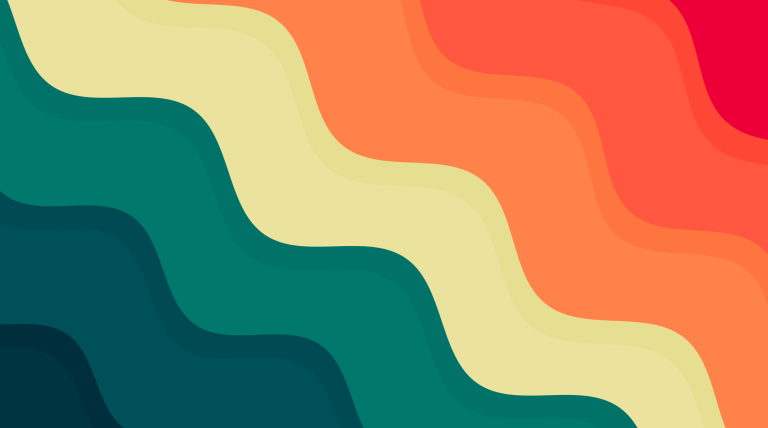
This background is drawn by a WebGL 2 fragment shader. Its source:

```glsl
#version 300 es
precision highp float;

uniform vec2 u_resolution;
out vec4 fragColor;

// Signed distance to a sine wave running along a tilted axis; positive below it.
// crest: position of a crest along the axis, level: offset of the axis.
float waveDistance(vec2 p, float degrees, float crest, float period, float level, float height) {
    float angle = radians(degrees);
    vec2 axis = vec2(cos(angle), sin(angle));
    float along = dot(p, axis);
    float across = dot(p, vec2(-axis.y, axis.x));
    float k = 6.28318 / period;
    float phase = k * (along - crest);
    float slope = height * k * sin(phase);
    return (across - level + height * cos(phase)) / sqrt(1.0 + slope * slope);
}

// Paints everything below a wave, with a darker band along its rim.
void paintLayer(inout vec3 color, vec2 p, float degrees, float crest, float period,
                float level, float height, vec3 rim, vec3 fill) {
    float soft = 0.7 / u_resolution.x;
    float outer = waveDistance(p, degrees, crest, period, level, height);
    float inner = waveDistance(p - vec2(-0.018, 0.030), degrees, crest, period, level, height);
    color = mix(color, rim, smoothstep(-soft, soft, outer));
    color = mix(color, fill, smoothstep(-soft, soft, inner));
}

void main() {
    // Canvas width is 1, y runs down from the top edge.
    vec2 p = vec2(gl_FragCoord.x, u_resolution.y - gl_FragCoord.y) / u_resolution.x;

    // Crimson corner, then layers from upper right to lower left.
    vec3 color = vec3(0.93, 0.0, 0.22);
    paintLayer(color, p, 42.0, 0.650, 0.318, -0.549, 0.034,
               vec3(1.0, 0.28, 0.21), vec3(1.0, 0.34, 0.25));
    paintLayer(color, p, 40.0, 0.652, 0.314, -0.353, 0.037,
               vec3(1.0, 0.46, 0.25), vec3(1.0, 0.51, 0.29));
    paintLayer(color, p, 37.95, 0.637, 0.335, -0.163, 0.038,
               vec3(0.90, 0.87, 0.57), vec3(0.92, 0.886, 0.62));
    paintLayer(color, p, 34.95, 0.626, 0.3385, 0.013, 0.040,
               vec3(0.0, 0.447, 0.404), vec3(0.0, 0.47, 0.424));
    paintLayer(color, p, 34.3, 0.2995, 0.298, 0.171, 0.035,
               vec3(0.0, 0.29, 0.325), vec3(0.0, 0.314, 0.353));
    paintLayer(color, p, 34.0, 0.315, 0.268, 0.342, 0.030,
               vec3(0.0, 0.18, 0.235), vec3(0.0, 0.205, 0.255));

    fragColor = vec4(color, 1.0);
}
```
